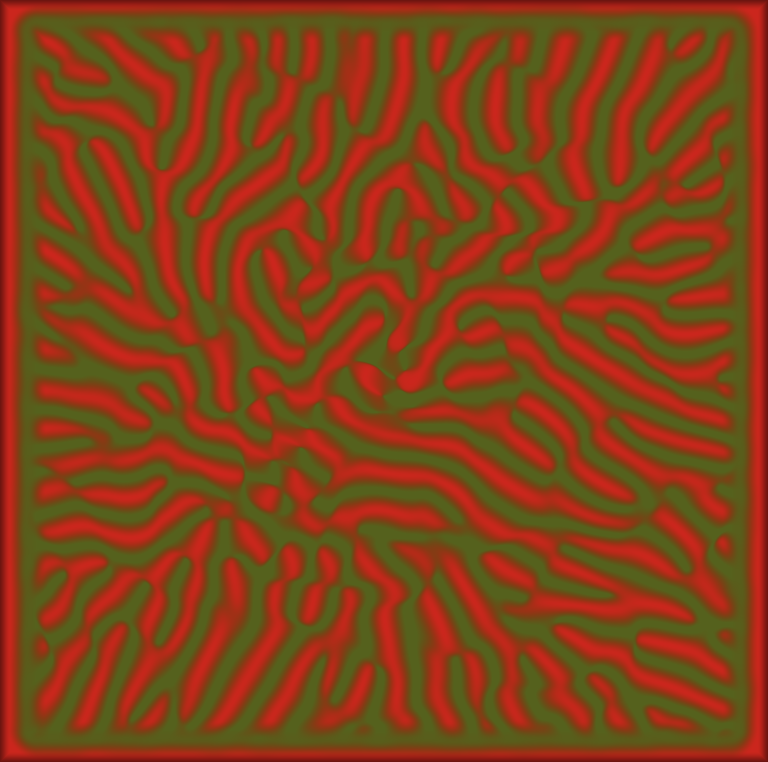
Reproduce this pattern procedurally as a Shadertoy shader.

```glsl
const float TAU = 6.2831853;
const float SPACING = 0.0515;   // distance between neighbouring stripes

vec3 hash3(vec2 p) {
    vec3 q = fract(p.xyx * vec3(0.1031, 0.1030, 0.0973));
    q += dot(q, q.yxz + 33.33);
    return fract((q.xxy + q.yzz) * q.zyx);
}

float valueNoise(vec2 p) {
    vec2 cell = floor(p), f = fract(p);
    f = f * f * (3.0 - 2.0 * f);
    float low = mix(hash3(cell).x, hash3(cell + vec2(1, 0)).x, f.x);
    float high = mix(hash3(cell + vec2(0, 1)).x, hash3(cell + vec2(1, 1)).x, f.x);
    return mix(low, high, f.y) * 2.0 - 1.0;
}

// Wave direction: stripes run outward from the centre and wander inside
float waveAngle(vec2 p, vec2 size) {
    vec2 q = p - 0.5 * size;
    float rim = max(abs(q.x), abs(q.y));
    float wander = mix(2.2, 0.45, smoothstep(0.1, 0.47, rim));
    return atan(q.y, q.x + 0.0001) + TAU * 0.25 + wander * valueNoise(p * 6.5 + 17.0);
}

// Labyrinth from overlapping wave packets, 0 = gap, 1 = ridge
float labyrinth(vec2 p, vec2 size) {
    const float CELL = 0.05;
    vec2 home = floor(p / CELL);
    vec2 wave = vec2(0);
    for (int j = -2; j <= 2; j++)
    for (int i = -2; i <= 2; i++) {
        vec2 id = home + vec2(i, j);
        vec3 rnd = hash3(id + 71.0);
        vec2 centre = (id + rnd.xy) * CELL;
        vec2 offset = p - centre;
        float fade = max(1.0 - dot(offset, offset) / (4.0 * CELL * CELL), 0.0);
        if (fade <= 0.0) continue;
        float angle = waveAngle(centre, size) + 0.7 * (hash3(id + 211.0).y - 0.5);
        float phase = TAU * (dot(offset, vec2(cos(angle), sin(angle))) / SPACING + rnd.z);
        wave += fade * fade * fade * vec2(cos(phase), sin(phase));
    }
    // Even out the strength; weak spots lean towards ridges and join them
    float level = (wave.x + 0.12) / sqrt(dot(wave, wave) + 0.08);
    return clamp(0.5 + 0.53 * level, 0.0, 1.0);
}

// Green ridges through brown flanks to red gaps
vec3 palette(float ridge) {
    float gap = 1.0 - ridge;
    return vec3(0.335 + gap * (0.30 + 0.16 * gap),
                0.15 + ridge * (0.09 + 0.14 * ridge),
                0.08 + 0.13 * (gap - 0.5) * (gap - 0.5));
}

void mainImage(out vec4 fragColor, in vec2 fragCoord) {
    vec2 p = fragCoord / iResolution.y;
    vec2 size = iResolution.xy / iResolution.y;

    // Depth inside a frame with rounded corners
    vec2 box = abs(p - 0.5 * size) - 0.5 * size + vec2(0.036, 0.029);
    vec2 corner = box + 0.014;
    float depth = 0.014 - length(max(corner, 0.0)) - min(max(corner.x, corner.y), 0.0);
    depth += 0.0018 * valueNoise(p * 32.0);

    // Frame ridge, joined by the labyrinth within
    float frame = 0.46 + 0.46 * cos(TAU * clamp(depth / SPACING, -0.5, 0.5));
    float inner = labyrinth(p, size) * smoothstep(-0.014, 0.012, depth);
    float ridge = inner + frame - inner * frame;

    vec3 colour = palette(ridge);

    // Darkened outer rim
    vec2 margin = min(p, size - p);
    colour *= mix(0.45, 1.0, smoothstep(-0.004, 0.014, min(margin.x, margin.y)));
    fragColor = vec4(colour, 1.0);
}
```
